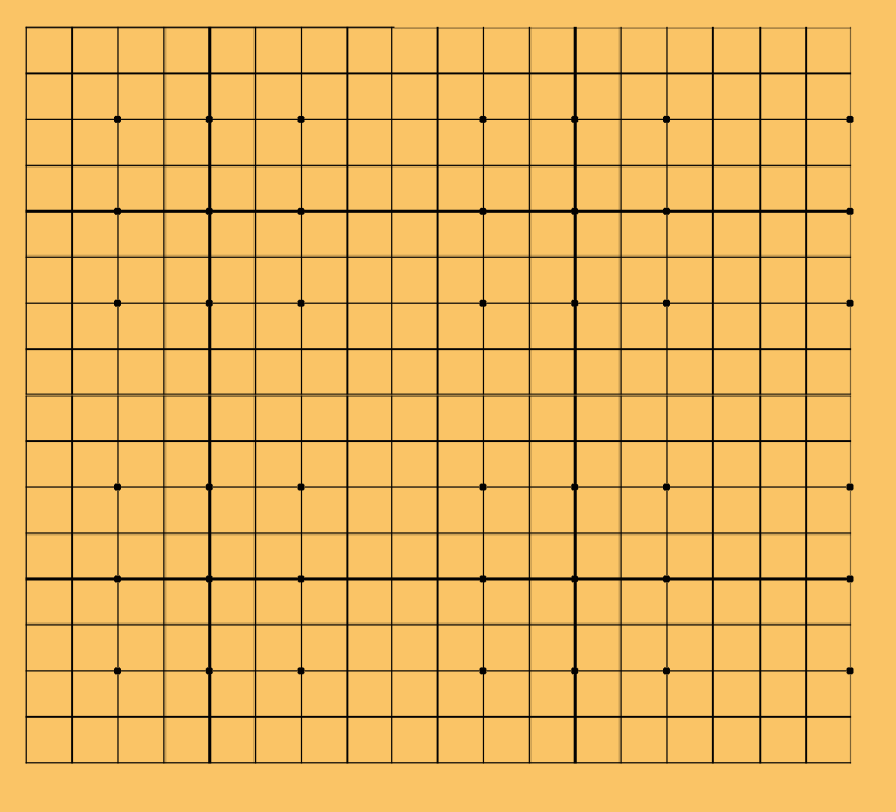
This pattern is drawn by a Shadertoy shader. Its source:

```glsl
// Ruled board of 18 by 16 cells with uneven black lines and square star points on amber.
#define PAPER vec3(0.98, 0.77, 0.40)
#define INK vec3(0.01, 0.008, 0.004)
#define CELL vec2(0.0565, 0.0566)      // pitch, in canvas heights
#define COUNT vec2(18.0, 16.0)
#define MARGIN vec2(0.0323, 0.0338)    // left and top
#define THIN 0.0015
#define MEDIUM 0.0024
#define THICK 0.0038
#define STAR_HALF 0.0043
#define COLUMN_SLIP 0.0019
#define SEAM_GAP 0.0024
#define GHOST 0.18

float hash(float n) { return fract(sin(n * 91.7) * 4375.5); }

// Share of a pixel covered by the interval [a, b]
float span(float x, float a, float b, float px) {
    return clamp((min(x + 0.5 * px, b) - max(x - 0.5 * px, a)) / px, 0.0, 1.0);
}

float stroke(float d, float width, float px) {
    return span(d, -0.5 * width, 0.5 * width, px);
}

// Weights repeat every eight lines: heavy centre, medium next to the block edges
float lineWidth(float index) {
    float m = mod(index, 8.0);
    if (m == 4.0) return THICK;
    return m == 1.0 || m == 7.0 ? MEDIUM : THIN;
}

// Pale double edge beside some of the thin lines
float ghost(float d, float index, float px) {
    float m = mod(index, 8.0);
    float side = hash(index + 1.0) < 0.5 ? -1.0 : 1.0;
    return m == 3.0 || m == 5.0 ? GHOST * stroke(d - side * 0.0022, 0.002, px) : 0.0;
}

// Columns in the second block, and the last one, sit slightly to the left
float columnSlip(float i) {
    return (i >= 8.0 && i < 16.0) || i == COUNT.x ? -COLUMN_SLIP : 0.0;
}

float starIndex(float index) {
    float m = mod(index, 8.0);
    return m == 2.0 || m == 4.0 || m == 6.0 ? 1.0 : 0.0;
}

void mainImage(out vec4 fragColor, in vec2 fragCoord) {
    float px = 1.0 / iResolution.y;
    vec2 p = vec2(fragCoord.x, iResolution.y - fragCoord.y) * px - MARGIN;

    // Nearest line on each axis and the offset from it
    vec2 id = clamp(floor(p / CELL + 0.5), vec2(0.0), COUNT);
    vec2 d = p - id * CELL;
    d.x -= columnSlip(id.x);
    vec2 size = COUNT * CELL - vec2(COLUMN_SLIP, 0.0);
    float insideX = span(p.x, -0.5 * THIN, size.x + 0.5 * THIN, px);
    float insideY = span(p.y, -0.5 * THIN, size.y + 0.5 * THIN, px);

    // Columns: the last is faded
    float widthX = id.x == 16.0 ? MEDIUM : lineWidth(id.x);
    float column = stroke(d.x, widthX, px) * (id.x == COUNT.x ? 0.5 : 1.0);
    column = max(column, ghost(d.x, id.x, px)) * insideY;

    // Rows: the top one fades halfway and the middle one splits into a seam
    float row = max(stroke(d.y, lineWidth(id.y), px), ghost(d.y, id.y, px));
    if (id.y == 0.0) {
        float left = span(p.x, -1.0, 0.4535, px);
        row = mix(0.45 * stroke(d.y - 0.0008, THIN, px),
                  0.9 * stroke(d.y, 0.0021, px), left);
    }
    if (id.y == 8.0) {
        row = max(0.85 * stroke(d.y + 0.5 * SEAM_GAP, THIN, px),
                  0.65 * stroke(d.y - 0.5 * SEAM_GAP, THIN, px));
        column *= 1.0 - 0.5 * stroke(d.y, SEAM_GAP, px);
    }
    row *= insideX;

    // Star points: squares with clipped corners, a touch left of the crossing
    vec2 q = abs(d + vec2(0.0006, 0.0));
    float square = max(max(q.x, q.y) - STAR_HALF, (q.x + q.y - 1.6 * STAR_HALF) * 0.7071);
    float star = clamp(0.5 - square / px, 0.0, 1.0) * starIndex(id.x) * starIndex(id.y);

    float ink = max(1.0 - (1.0 - column) * (1.0 - row), star);
    fragColor = vec4(mix(PAPER, INK, ink), 1.0);
}
```
